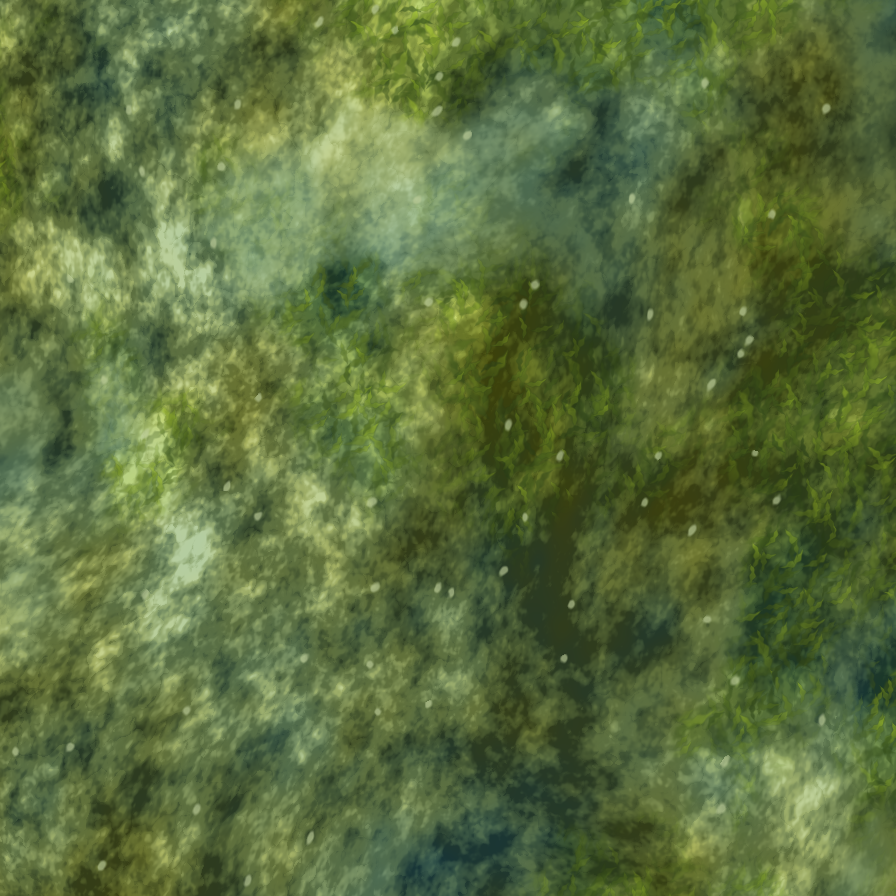
A WebGL 2 fragment shader for this texture:

```glsl
#version 300 es
precision highp float;
// Draws a shallow sea floor: lumpy algae crust, pale sand and drifts of green weed.
uniform vec2 u_resolution;
out vec4 fragColor;

vec2 hash2(vec2 p) {
  vec3 q = fract(p.xyx * vec3(0.1031, 0.1030, 0.0973));
  q += dot(q, q.yzx + 33.33);
  return fract((q.xx + q.yz) * q.zy);
}

float valueNoise(vec2 p) {
  vec2 cell = floor(p), f = fract(p);
  f = f * f * (3.0 - 2.0 * f);
  float low = mix(hash2(cell).x, hash2(cell + vec2(1, 0)).x, f.x);
  float high = mix(hash2(cell + vec2(0, 1)).x, hash2(cell + 1.0).x, f.x);
  return mix(low, high, f.y);
}

// Layered noise centred on zero
float layers(vec2 p, int octaves, float gain) {
  float sum = 0.0, weight = 1.0, total = 0.0;
  for (int i = 0; i < octaves; i++) {
    sum += weight * (valueNoise(p) - 0.5);
    total += weight;
    weight *= gain;
    p = mat2(1.6, 1.2, -1.2, 1.6) * p + 17.3;
  }
  return sum / total;
}

// Cellular noise: x = distance to the nearest point, y = random value of that point
vec2 cellular(vec2 p) {
  vec2 cell = floor(p), nearest = vec2(9.0, 0.0);
  for (int y = -1; y <= 1; y++)
    for (int x = -1; x <= 1; x++) {
      vec2 id = cell + vec2(x, y);
      vec2 point = hash2(id);
      float d = length(id + point - p);
      if (d < nearest.x) nearest = vec2(d, hash2(id + 71.7).x);
    }
  return nearest;
}

// Rounded lumps with ragged borders, centred on zero
float lumps(vec2 p, float scale) {
  vec2 g = p * scale;
  vec2 ragged = vec2(layers(g * 2.3, 2, 0.6), layers(g * 2.3 + 40.0, 2, 0.6));
  vec2 c = cellular(g + 1.1 * ragged);
  return 0.48 - c.x + 0.35 * (c.y - 0.5);
}

// Scattered curved blades: x = coverage, y = shade
vec2 blades(vec2 p, float scale, float density) {
  vec2 g = p * scale, cell = floor(g), result = vec2(0.0);
  for (int y = -1; y <= 1; y++)
    for (int x = -1; x <= 1; x++) {
      vec2 id = cell + vec2(x, y);
      vec2 look = hash2(id + 23.1);
      vec2 d = g - id - hash2(id);
      float angle = 0.45 + 2.2 * (look.x - 0.5);
      d = mat2(cos(angle), sin(angle), -sin(angle), cos(angle)) * d;
      float along = d.y / 0.72;
      float across = d.x + (look.y - 0.5) * d.y * d.y;
      float width = 0.19 * (1.0 - along * along) * (0.85 + 0.25 * sin(13.0 * d.y + 6.0 * look.x));
      float cover = smoothstep(0.07, -0.07, abs(across) - width);
      cover *= step(hash2(id + 51.9).x, density);
      float shade = look.y * (0.75 + 0.35 * along);
      result = mix(result, vec2(1.0, shade), cover);
    }
  return result;
}

// Tone in standard deviations to crust colour
vec3 crustColour(float tone) {
  vec3 c = mix(vec3(0.17, 0.23, 0.13), vec3(0.27, 0.34, 0.19), smoothstep(-2.3, -1.2, tone));
  c = mix(c, vec3(0.37, 0.44, 0.24), smoothstep(-1.3, -0.3, tone));
  c = mix(c, vec3(0.50, 0.57, 0.34), smoothstep(-0.2, 0.8, tone));
  c = mix(c, vec3(0.62, 0.68, 0.40), smoothstep(0.7, 1.4, tone));
  return mix(c, vec3(0.76, 0.82, 0.57), smoothstep(1.3, 2.3, tone));
}

void main() {
  vec2 p = gl_FragCoord.xy / u_resolution.y;
  vec2 centred = gl_FragCoord.xy / u_resolution - 0.5;

  // Gentle sway and a lean that lengthens the relief
  vec2 q = p + 0.02 * sin(p.yx * vec2(7.0, 9.0) + 2.0 * sin(p * 5.0));
  q = vec2(q.x - 0.18 * q.y, 0.8 * q.y);

  // Broad regions
  float broad = layers(q * 4.0 + 3.7, 4, 0.5);
  float lightSide = smoothstep(0.3, -0.5, centred.x);
  float sand = smoothstep(0.09, 0.24, layers(q * 5.0 + 61.0, 4, 0.5));
  float weedField = layers(q * 4.5 + 28.0, 4, 0.55) + 0.10 * sin(3.0 * centred.x);
  float weed = smoothstep(0.0, 0.16, weedField) * (1.0 - 0.8 * sand);

  // Relief from lumps and grain
  float grain = layers(q * 16.0, 5, 0.7);
  float relief = 6.0 * grain + 1.3 * lumps(q, 20.0) + 1.3 * lumps(q + 5.0, 46.0);
  relief += 1.6 * layers(q * 150.0, 2, 0.7);
  float tone = 4.6 * broad + relief * mix(0.8, 1.1, lightSide) * (1.0 - 0.5 * sand);
  tone += 0.6 * lightSide - 0.3 + 0.9 * sand - 0.45 * weed - 1.5 * dot(centred, centred);
  vec3 colour = crustColour(tone);

  // Warm and cool drifts
  float warmth = layers(q * 7.0 + 90.0, 4, 0.6) - 0.12 * sand;
  colour += warmth * vec3(0.20, 0.06, -0.22);
  colour = mix(colour, colour * vec3(0.98, 1.03, 0.72), 0.7 * weed);

  // Weed blades, small ones over large ones
  for (int i = 0; i < 3; i++) {
    float size = 30.0 + 13.0 * float(i);
    vec2 blade = blades(p + 0.006 * grain + 3.1 * float(i), size, 0.6);
    vec3 leaf = mix(vec3(0.18, 0.27, 0.10), vec3(0.53, 0.64, 0.14), blade.y);
    leaf *= 1.0 + 0.7 * grain + 0.5 * broad;
    colour = mix(colour, leaf, 0.62 * weed * blade.x);
  }

  // Sparse pale shell flecks
  vec2 fleck = cellular(q * 52.0 + 0.8 * grain);
  float shell = smoothstep(0.30, 0.12, fleck.x) * step(0.965, fleck.y);
  colour = mix(colour, vec3(0.74, 0.80, 0.60), 0.65 * shell);

  fragColor = vec4(clamp(colour, 0.0, 1.0), 1.0);
}
```
